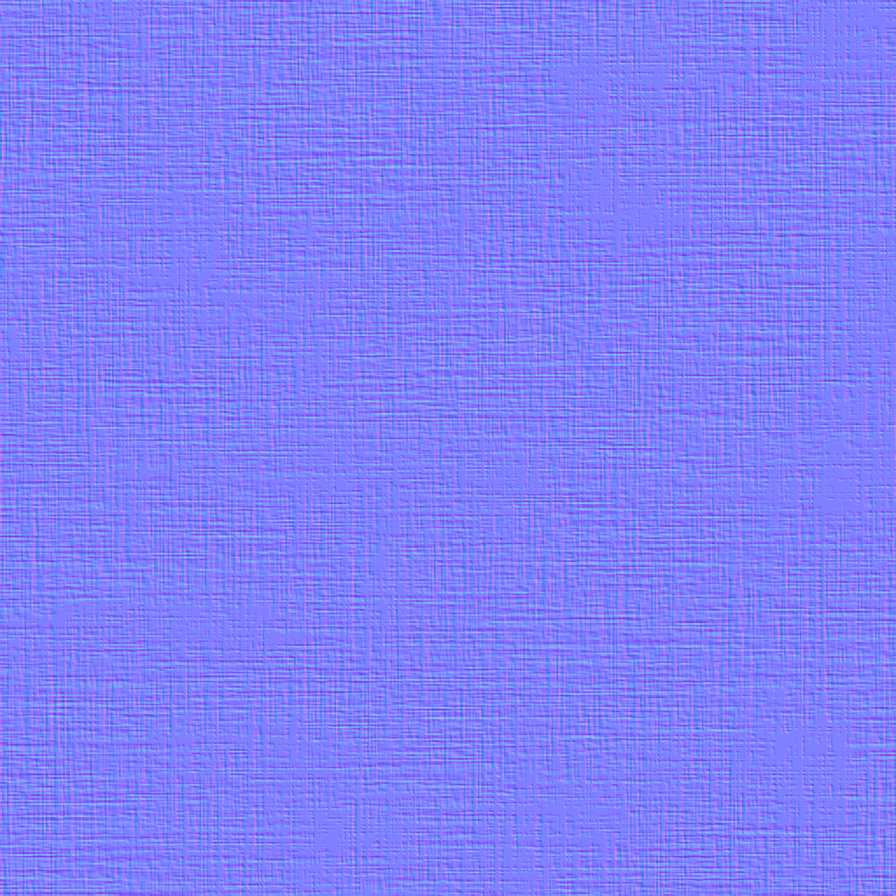
Give the GLSL for this texture map, as a Shadertoy shader.

```glsl
// Tangent-space normal map of fine woven linen.
// Warp and weft are layers of long, thin thread noise; their summed height is
// flattened at a ceiling into worn patches, and its slopes become the normal.

float hash(vec2 p) {
    vec3 q = fract(p.xyx * 0.1031);
    q += dot(q, q.yzx + 33.33);
    return fract((q.x + q.y) * q.z);
}

// Smoothly varying thickness along one thread, shifted at random per thread
float thread(float id, float along) {
    along += 7.0 * hash(vec2(id, 3.7));
    float cell = floor(along);
    return mix(hash(vec2(id, cell)), hash(vec2(id, cell + 1.0)),
               smoothstep(0.0, 1.0, along - cell));
}

// Side-by-side threads: p.x runs across them, p.y along them; range -1 to 1
float threads(vec2 p) {
    float id = floor(p.x);
    float blend = smoothstep(0.0, 1.0, p.x - id);
    return 2.0 * mix(thread(id, p.y), thread(id + 1.0, p.y), blend) - 1.0;
}

// Favours a few pronounced threads over many faint ones
float accent(float n) {
    return n * (0.5 + 0.8 * abs(n));
}

// One thread direction: long strands plus short slubs
float strands(vec2 p, float seed) {
    return 0.29 * accent(threads(p * vec2(512.0, 11.0) + seed))
         + 0.21 * accent(threads(p * vec2(430.0, 105.0) + seed + 517.0));
}

float clothHeight(vec2 uv) {
    float weave = strands(uv, 11.0) + strands(uv.yx, 1203.0);
    // Broad swells lift some areas up to the flat ceiling
    float swell = 0.18 * (threads(uv * vec2(14.0, 4.0) + 61.0)
                        + threads(uv.yx * vec2(13.0, 4.0) + 97.0));
    return min(weave + swell, 0.23);
}

void mainImage(out vec4 fragColor, in vec2 fragCoord) {
    vec2 uv = fragCoord / iResolution.xy;

    // Central differences half a thread wide to each side
    vec2 reach = vec2(0.5 / 512.0, 0.0);
    vec2 slope = vec2(
        clothHeight(uv + reach.xy) - clothHeight(uv - reach.xy),
        clothHeight(uv + reach.yx) - clothHeight(uv - reach.yx));

    // Pack the unit normal into colour
    vec3 normal = normalize(vec3(-slope * vec2(1.12, 0.98), 1.0));
    fragColor = vec4(0.5 + 0.5 * normal, 1.0);
}
```
